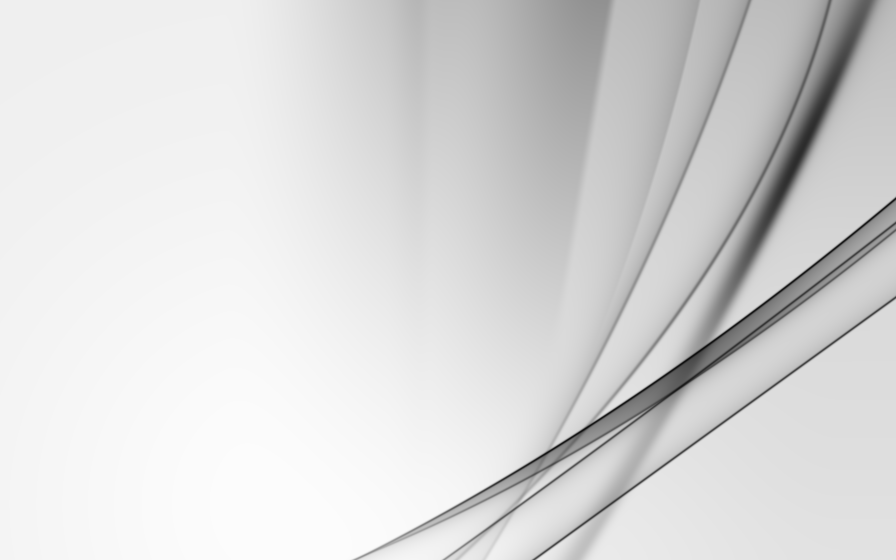
This background is drawn by a Shadertoy shader. Its source:

```glsl
// Pale grey backdrop with soft hanging folds and dark, sweeping translucent ribbons.

// Curves are quadratics (offset, slope, bend); heights are the unit of length.
const vec3 FOLD_EDGE   = vec3(1.094, -0.167, 0.0);
const vec3 DARK_RIBBON = vec3(1.552, -0.418, -0.105);
const vec3 STEEP[3] = vec3[3](vec3(1.250, -0.216, -0.144),
                              vec3(1.340, -0.335, -0.140),
                              vec3(1.483, -0.257, -0.410));
// Line strength, shadow strength, shadow reach of each steep veil
const vec3 STEEP_LOOK[3] = vec3[3](vec3(0.00, 0.15, 0.045),
                                   vec3(0.20, 0.20, 0.028),
                                   vec3(0.34, 0.16, 0.024));
const vec3 SWEEP[4] = vec3[4](vec3(0.206, 0.627, 0.177),
                              vec3(0.178, 0.560, 0.210),
                              vec3(0.150, 0.730, 0.040),
                              vec3(0.034, 0.725, 0.000));
const vec3 SWEEP_LOOK[4] = vec3[4](vec3(0.75, 0.26, 0.020),
                                   vec3(0.42, 0.12, 0.012),
                                   vec3(0.55, 0.14, 0.016),
                                   vec3(0.62, 0.15, 0.025));
const float LINE_WIDTH = 0.0022;
const vec2 GLOW_CENTER = vec2(0.52, 0.10);

float curveAt(vec3 c, float t) { return c.x + t * (c.y + t * c.z); }

// Approximate perpendicular distance, given the offset along one axis
float curveDistance(float offset, vec3 c, float t) {
    float slope = c.y + 2.0 * c.z * t;
    return offset / sqrt(1.0 + slope * slope);
}

float bell(float x, float width) { return exp(-x * x / (width * width)); }

// Darkness of a thin rim with a shadow falling off on its positive side
float veil(float d, vec3 look, float width) {
    float shadow = smoothstep(-width, width, d) * exp(-max(d, 0.0) / look.z);
    return look.x * bell(d, width) + look.y * shadow;
}

float backdrop(vec2 p) {
    float edge = p.x - curveAt(FOLD_EDGE, 1.0 - p.y);
    float light = 0.935 + 0.055 * bell(length(p - GLOW_CENTER), 0.55);

    // Hanging folds, darkest along the top
    float fadeLeft = pow(p.y, 1.5);
    float fadeRight = clamp((p.y - 0.12) * 1.12, 0.0, 1.0);
    float left = light - 0.20 * fadeLeft * smoothstep(0.40, 0.80, p.x);
    left -= 0.17 * fadeRight * smoothstep(-0.27, -0.02, edge);
    float crease = p.x - 0.745;
    left -= 0.035 * fadeLeft * smoothstep(-0.06, 0.0, crease)
          * (1.0 - smoothstep(0.0, 0.03, crease));

    // Lighter panel behind the ribbons
    float right = mix(0.92, 0.74, pow(p.y, 1.4));
    right -= 0.035 * smoothstep(1.0, 1.5, p.x) * (1.0 - smoothstep(0.1, 0.6, p.y));
    float softness = mix(0.07, 0.010, smoothstep(0.05, 0.5, p.y));
    return mix(left, right, smoothstep(-softness, softness, edge));
}

void mainImage(out vec4 fragColor, in vec2 fragCoord) {
    vec2 p = fragCoord / iResolution.y;
    p.x *= 1.6 * iResolution.y / iResolution.x;
    float t = 1.0 - p.y;
    float u = p.x - 1.0;
    float width = max(LINE_WIDTH, 0.7 / iResolution.y);
    float tone = backdrop(p);

    // Steep veils, fading toward the bottom
    float steepFade = mix(0.35, 1.0, smoothstep(0.0, 0.5, p.y));
    for (int i = 0; i < 3; i++) {
        float d = curveDistance(curveAt(STEEP[i], t) - p.x, STEEP[i], t);
        float fade = steepFade;
        if (i == 0) fade *= smoothstep(0.3, 0.85, p.y);
        tone *= 1.0 - fade * veil(d, STEEP_LOOK[i], width * 1.6);
    }

    // Broad dark ribbon with a soft left flank
    float dark = curveDistance(p.x - curveAt(DARK_RIBBON, t), DARK_RIBBON, t);
    float depth = 0.18 + 0.58 * bell(p.y - 0.72, 0.28);
    float reach = dark < 0.0 ? 0.026 : 0.014;
    tone *= 1.0 - depth * bell(dark, reach);
    tone *= 1.0 - 0.22 * smoothstep(0.3, 1.0, p.y) * bell(dark + 0.025, 0.045);

    // Smoky fill between the two upper sweeping rims
    float top = curveDistance(curveAt(SWEEP[0], u) - p.y, SWEEP[0], u);
    float bottom = curveDistance(p.y - curveAt(SWEEP[1], u), SWEEP[1], u);
    float band = smoothstep(-width, width, top) * smoothstep(-width, width, bottom);
    tone *= 1.0 - band * (0.13 + 0.28 * bell(p.x - 1.23, 0.22));

    // Sweeping rims, thinning out at the lower left
    for (int i = 0; i < 4; i++) {
        float d = curveDistance(curveAt(SWEEP[i], u) - p.y, SWEEP[i], u);
        if (i == 3) d = -d;
        float fade = mix(0.3, 1.0, smoothstep(0.62, 1.0, p.x));
        tone *= 1.0 - fade * veil(d, SWEEP_LOOK[i], width);
    }

    fragColor = vec4(vec3(clamp(tone, 0.0, 1.0)), 1.0);
}
```
